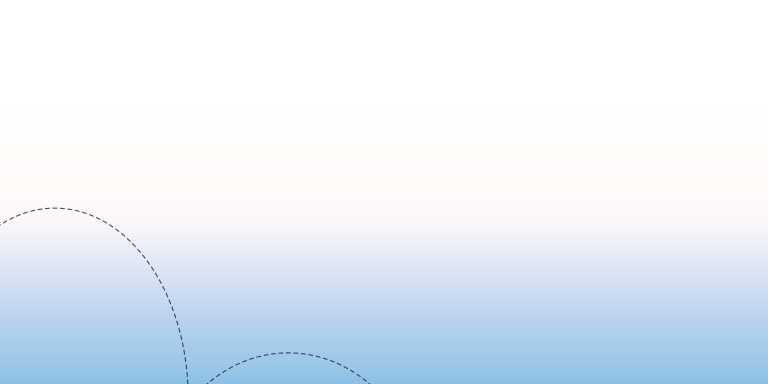
A WebGL 2 fragment shader for this background:

```glsl
#version 300 es
precision highp float;
// Pale sky fading to blue at the bottom, with two dashed elliptical arcs.

uniform vec2 u_resolution;
out vec4 outColor;

// Share of a pixel-wide window centred at d that lies within +-halfWidth.
float coverage(float d, float halfWidth, float pixel) {
    float hi = min(d + 0.5 * pixel, halfWidth);
    float lo = max(d - 0.5 * pixel, -halfWidth);
    return clamp((hi - lo) / pixel, 0.0, 1.0);
}

// Linear ramp from 0 to 1 as y falls from top to bottom.
float fall(float y, float top, float bottom) {
    return clamp((top - y) / (top - bottom), 0.0, 1.0);
}

vec3 sky(float y) {
    vec3 c = mix(vec3(1.0), vec3(1.0, 0.998, 0.990), fall(y, 1.0, 0.72));
    c = mix(c, vec3(0.996, 0.976, 0.973), fall(y, 0.72, 0.44));
    c = mix(c, vec3(0.92, 0.93, 0.97), fall(y, 0.44, 0.35));
    c = mix(c, vec3(0.82, 0.87, 0.95), fall(y, 0.35, 0.255));
    c = mix(c, vec3(0.71, 0.82, 0.93), fall(y, 0.255, 0.155));
    c = mix(c, vec3(0.60, 0.78, 0.91), fall(y, 0.155, 0.045));
    return mix(c, vec3(0.55, 0.75, 0.90), fall(y, 0.045, 0.0));
}

// Dashed ellipse outline; dashes are spaced evenly along its arc length.
float dashedEllipse(vec2 p, vec2 radii, float pixel) {
    vec2 q = p / radii;
    float r = max(length(q), 0.001);
    float d = r * (r - 1.0) / max(length(q / radii), 0.001);

    // Arc length from the top, by the midpoint rule.
    float angle = atan(q.x, q.y);
    float arc = 0.0;
    for (int i = 0; i < 24; i++) {
        float t = angle * (float(i) + 0.5) / 24.0;
        arc += length(radii * vec2(cos(t), sin(t))) * angle / 24.0;
    }

    float period = 0.0195;
    float along = (fract(arc / period + 0.5) - 0.5) * period;
    return coverage(d, 0.0014, pixel) * coverage(along, 0.0062, pixel);
}

void main() {
    // Canvas height is one unit.
    vec2 p = gl_FragCoord.xy / u_resolution.y;
    float pixel = 1.0 / u_resolution.y;

    float line = dashedEllipse(p - vec2(0.143, -0.036), vec2(0.347, 0.494), pixel);
    line = max(line, dashedEllipse(p - vec2(0.751, -0.315), vec2(0.349, 0.396), pixel));

    vec3 color = mix(sky(p.y), vec3(0.06, 0.12, 0.20), 0.8 * line);
    outColor = vec4(color, 1.0);
}
```
